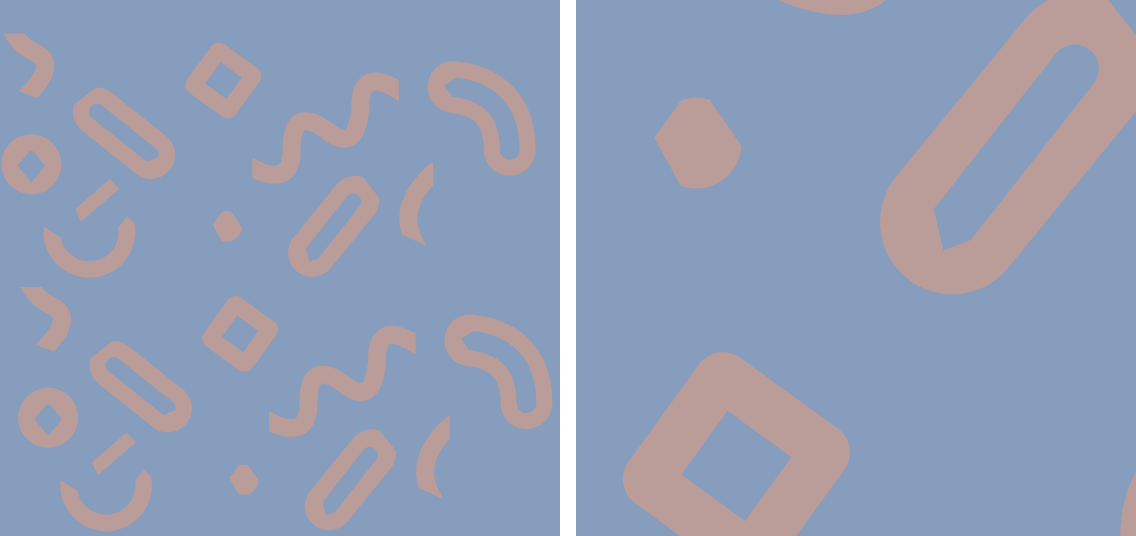
Left: the whole. Right: its middle third, enlarged.
Reproduce this pattern procedurally as a WebGL 1 fragment shader.

```glsl
precision highp float;
// Loose confetti of outlined and stroked shapes in dusty pink on flat blue.
// One motif of distance functions is drawn in two stacked rows, the lower row
// nudged sideways; the motif wraps in x and the rows wrap in y.
uniform vec2 u_resolution;

const vec2 GRID = vec2(768.0, 734.0);      // layout units over the canvas, y down
const vec2 ROW_STEP = vec2(23.0, 347.0);   // offset of the lower row
const float ROW_SPLIT = 386.5;             // clear gap between the rows
const vec3 GROUND = vec3(0.53, 0.615, 0.745);
const vec3 INK = vec3(0.73, 0.61, 0.60);
const float STROKE = 12.3;                 // half width of open strokes
const int CURVE_STEPS = 12;

float segment(vec2 p, vec2 a, vec2 b) {
  vec2 ab = b - a;
  return length(p - a - ab * clamp(dot(p - a, ab) / dot(ab, ab), 0.0, 1.0));
}

// Distance to a quadratic curve, walked in short segments
float curve(vec2 p, vec2 a, vec2 control, vec2 b) {
  float d = 1e4;
  vec2 last = a;
  for (int i = 1; i <= CURVE_STEPS; i++) {
    float t = float(i) / float(CURVE_STEPS);
    vec2 next = mix(mix(a, control, t), mix(control, b, t), t);
    d = min(d, segment(p, last, next));
    last = next;
  }
  return d;
}

// Half plane through q, positive on the side its normal angle points to
float cut(vec2 p, vec2 q, float angle) {
  return dot(p - q, vec2(cos(angle), sin(angle)));
}

float hook(vec2 p) {
  float d = min(curve(p, vec2(16, 40), vec2(26, 62), vec2(48, 72)),
                curve(p, vec2(48, 72), vec2(82, 88), vec2(34, 134))) - STROKE;
  return max(d, max(46.0 - p.y, cut(p, vec2(26, 125), 1.93)));
}

float wiggle(vec2 p) {
  float d = curve(p, vec2(344, 229), vec2(396, 256), vec2(400, 212));
  d = min(d, curve(p, vec2(400, 212), vec2(397, 142), vec2(447, 178)));
  d = min(d, curve(p, vec2(447, 178), vec2(488, 212), vec2(494, 150)));
  d = min(d, curve(p, vec2(494, 150), vec2(492, 88), vec2(550, 126)));
  return max(d - STROKE, max(346.0 - p.x, p.x - 547.0));
}

float bracket(vec2 p) {
  float d = curve(p, vec2(596, 235), vec2(540, 284), vec2(571, 336)) - STROKE;
  return max(d, max(p.x - 594.0, cut(p, vec2(566, 328), 2.0)));
}

float fallingPill(vec2 p) {
  float d = segment(p, vec2(133, 153), vec2(207, 212));
  float outer = max(d - 33.0, cut(p, vec2(116, 132), -2.237));
  float hole = max(d - 11.0, cut(p, vec2(219, 214), 1.16));
  return max(outer, -hole);
}

float risingPill(vec2 p) {
  float outer = segment(p, vec2(487, 274), vec2(428, 346)) - 33.0;
  outer = max(outer, cut(p, vec2(521, 272), -0.67));
  float hole = segment(p, vec2(484, 276), vec2(425, 351)) - 11.0;
  vec2 tip = vec2(424, 359);
  hole = max(hole, max(cut(p, tip, 1.2), cut(p, tip, 2.91)));
  return max(outer, -hole);
}

float bean(vec2 p) {
  float d = curve(p, vec2(622, 119), vec2(699, 128), vec2(699, 205));
  vec2 tip = vec2(609, 117);
  float hole = max(d - 13.5, max(cut(p, tip, 2.5), cut(p, tip, -2.12)));
  return max(d - 35.5, -hole);
}

float squareRing(vec2 p) {
  vec2 q = p - vec2(306.3, 110.3);
  q = abs(vec2(cut(q, vec2(0), 0.628), cut(q, vec2(0), 2.199)));
  float outer = length(max(q - 27.5, 0.0)) - 13.5;
  return max(outer, 18.0 - max(q.x, q.y));
}

float roundRing(vec2 p) {
  float outer = length(p - vec2(43, 225)) - 41.0;
  float hole = dot(abs(p - vec2(43, 227)), vec2(0.77, 0.63)) - 14.5;
  return max(outer, -max(hole, 207.0 - p.y));
}

float bowl(vec2 p) {
  float ring = abs(length(p - vec2(122.5, 317.5)) - 51.5) - 11.3;
  float left = cut(p, vec2(66, 314), -1.0);
  float right = max(cut(p, vec2(175, 296), -0.742), cut(p, vec2(175, 296), -2.42));
  return max(ring, p.x < 122.5 ? left : right);
}

float stick(vec2 p) {
  float d = segment(p, vec2(98, 303), vec2(166, 244)) - 9.2;
  return max(d, max(cut(p, vec2(164, 259), -0.785), cut(p, vec2(103, 286), 2.72)));
}

float pebble(vec2 p) {
  float d = max(length(p - vec2(311, 310)) - 20.7, cut(p, vec2(317, 290), -0.602));
  return max(d, max(cut(p, vec2(303, 292), -2.514), cut(p, vec2(293, 310), 2.63)));
}

float motif(vec2 p) {
  float d = min(min(hook(p), wiggle(p)), min(bracket(p), bean(p)));
  d = min(d, min(min(fallingPill(p), risingPill(p)), min(squareRing(p), roundRing(p))));
  return min(d, min(bowl(p), min(stick(p), pebble(p))));
}

void main() {
  vec2 uv = gl_FragCoord.xy / u_resolution;
  vec2 p = fract(vec2(uv.x, 1.0 - uv.y)) * GRID;
  p -= step(ROW_SPLIT, p.y) * ROW_STEP;
  p.x = mod(p.x, GRID.x);
  float pixel = GRID.x / u_resolution.x;
  float ink = clamp(0.5 - motif(p) / pixel, 0.0, 1.0);
  gl_FragColor = vec4(mix(GROUND, INK, ink), 1.0);
}
```
